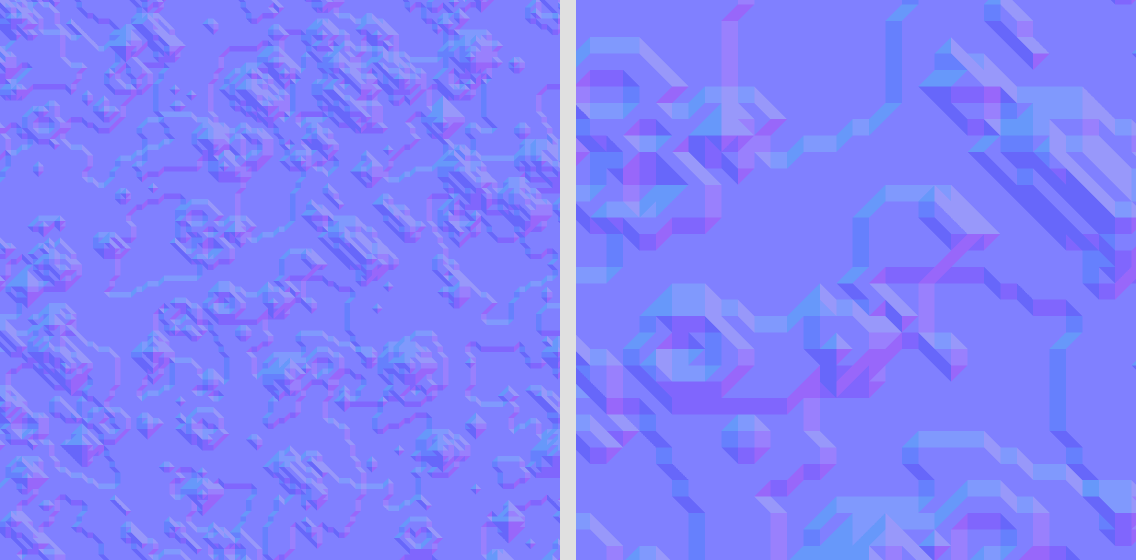
Left: the whole. Right: its middle third, enlarged.
Reproduce this texture map procedurally as a Shadertoy shader.

```glsl
// Tangent-space normal map of a faceted, terraced terrain: whole-number heights
// on a square lattice, each square folded along its flatter diagonal. The heights
// come from stepped layered sines plus cellular peaks, ridges and craters.

vec4 hash4(vec2 p) {
    vec4 q = fract(p.xyxy * vec4(0.1031, 0.1030, 0.0973, 0.1099));
    q += dot(q, q.wzxy + 33.33);
    return fract((q.xxyz + q.yzzw) * q.zywx);
}

// Rolling ground in wide steps; its level lines run mostly along the axes.
float rollingGround(vec2 p) {
    vec2 shifted = p + 1.6 * sin(p.yx * vec2(0.31, 0.27) + vec2(0.4, 2.2));
    vec2 s = floor(shifted / 5.0) * 5.0;
    vec2 w = s + 4.0 * sin(s.yx * vec2(0.19, 0.23) + vec2(1.3, 4.1));
    return 0.45 * sin(w.x * 0.21 + w.y * 0.07 + 2.0)
         + 0.45 * sin(w.y * 0.24 - w.x * 0.09)
         + 0.25 * sin(w.x * 0.11 + w.y * 0.15 + 0.7);
}

// Highest of the scattered peaks around a lattice point.
float scatteredPeaks(vec2 p) {
    const float spacing = 8.5;
    vec2 cell = floor(p / spacing);
    float roughness = 0.45 * sin(p.x * 1.5 + 1.7 * sin(p.y * 1.1))
                    * sin(p.y * 1.6 + p.x * 0.5);
    float top = 0.0;
    for (int y = -1; y <= 1; y++)
    for (int x = -1; x <= 1; x++) {
        vec2 id = cell + vec2(x, y);
        vec4 rnd = hash4(id + 17.0);
        vec2 d = p - (id + rnd.xy) * spacing;

        // Some peaks are stretched into short ridges falling to the right.
        float ridge = 2.4 * max(rnd.w - 0.6, 0.0) / 0.4;
        d -= vec2(1, -1) * clamp(0.5 * (d.x - d.y), -ridge, ridge);

        // Eight-sided slopes, or four-sided pyramids for a few.
        vec2 a = abs(d);
        float bevel = rnd.w > 0.4 && rnd.w < 0.6 ? 1.0 : 0.7;
        float dist = max(max(a.x * 0.9, a.y), bevel * (a.x + a.y)) + roughness;
        float peak = 0.9 + 4.0 * rnd.z * rnd.z - 0.25 * ridge;
        float rise = rnd.w < 0.1 ? 1.6 - abs(dist - 2.3) : peak - dist;
        top = max(top, rise);
    }
    return top;
}

float terraceHeight(vec2 p) {
    return floor(rollingGround(p) + scatteredPeaks(p) + 0.3);
}

// Colour of the triangle that holds point p, in lattice units.
vec3 facetColour(vec2 p) {
    vec2 corner = floor(p), f = p - corner;
    float h00 = terraceHeight(corner);
    float h10 = terraceHeight(corner + vec2(1, 0));
    float h01 = terraceHeight(corner + vec2(0, 1));
    float h11 = terraceHeight(corner + vec2(1, 1));

    // Fold along the diagonal whose ends differ least in height.
    bool risingFold = abs(h11 - h00) < abs(h10 - h01);
    bool onTop = risingFold ? f.y > f.x : f.x + f.y > 1.0;
    bool onRight = risingFold ? !onTop : onTop;
    vec2 slope = vec2(onTop ? h11 - h01 : h10 - h00,
                      onRight ? h11 - h10 : h01 - h00);
    slope = clamp(slope, -1.0, 1.0);
    return normalize(vec3(-0.2 * slope, 1.0)) * 0.5 + 0.5;
}

void mainImage(out vec4 fragColor, in vec2 fragCoord) {
    const float squares = 102.4;
    vec3 colour = vec3(0);
    // Four samples per pixel smooth the facet edges.
    for (int i = 0; i < 4; i++) {
        vec2 offset = (vec2(i & 1, i >> 1) - 0.5) * 0.5;
        colour += facetColour((fragCoord + offset) / iResolution.y * squares);
    }
    fragColor = vec4(colour / 4.0, 1.0);
}
```
